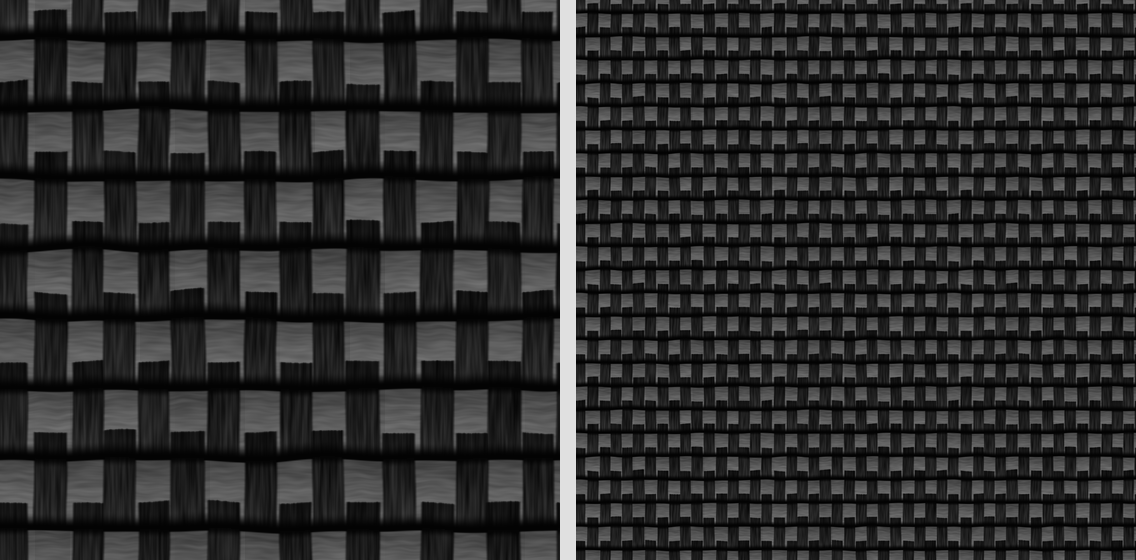
Left, the tile; right, the same tile 3 across and 3 down.
Write a WebGL 1 fragment shader that draws this texture.

```glsl
precision highp float;

// Plain weave of flat fibrous bands: dark upright straps pass over and under
// pale crosswise bands, with a black crease below each row. Built from a jittered
// checkerboard grid, with stretched wrapping gradient noise for the fibres.

uniform vec2 u_resolution;

#define COLUMNS 16.0
#define ROWS 8.0
#define GRID_SHIFT vec2(0.42, 0.552)
#define STRAP_HALF_WIDTH 0.455
#define STRAP_TOP 0.62
#define SWAY 0.065
#define ROW_WOBBLE 0.07
#define BAND_TONES vec2(0.27, 0.39)
#define STRAP_TONES vec2(0.07, 0.145)
#define CREASE_TONE 0.012

float hash(vec2 p) {
  vec3 q = fract(p.xyx * vec3(0.1031, 0.1030, 0.0973));
  q += dot(q, q.yzx + 33.33);
  return fract((q.x + q.y) * q.z);
}

float gradientDot(vec2 cell, vec2 offset, vec2 period) {
  float angle = 6.28318 * hash(mod(cell, period) + 7.0);
  return dot(vec2(cos(angle), sin(angle)), offset);
}

// Gradient noise that wraps after a whole number of cells
float noise(vec2 p, vec2 period) {
  vec2 i = floor(p);
  vec2 f = p - i;
  vec2 w = f * f * f * (f * (f * 6.0 - 15.0) + 10.0);
  vec2 e = vec2(1.0, 0.0);
  float low = mix(gradientDot(i, f, period), gradientDot(i + e.xy, f - e.xy, period), w.x);
  float high = mix(gradientDot(i + e.yx, f - e.yx, period), gradientDot(i + e.xx, f - e.xx, period), w.x);
  return mix(low, high, w.y);
}

float fibres(vec2 uv, vec2 count) {
  return noise(uv * count, count) + 0.7 * noise(uv * count * 2.0 + 0.37, count * 2.0);
}

float bandTone(vec2 uv, float v, vec2 cell) {
  float bend = 0.006 * noise(uv * vec2(24.0, 16.0), vec2(24.0, 16.0));
  float grain = fibres(uv + vec2(0.0, bend), vec2(14.0, 110.0));
  float tone = mix(BAND_TONES.x, BAND_TONES.y, smoothstep(0.0, STRAP_TOP, v));
  tone *= 1.0 + 0.24 * grain * (1.0 - 0.6 * v) + 0.1 * (hash(cell + 3.0) - 0.5);
  return tone * smoothstep(0.015, 0.05, v);
}

void main() {
  vec2 uv = gl_FragCoord.xy / u_resolution;
  vec2 grid = vec2(COLUMNS, ROWS);
  vec2 soft = 0.8 * grid / u_resolution + vec2(0.012, 0.005);

  // Grid position; v runs downward through each row
  float x = uv.x * COLUMNS;
  float y = (1.0 - uv.y) * ROWS - GRID_SHIFT.y;
  y += ROW_WOBBLE * noise(uv * vec2(7.0, 8.0), vec2(7.0, 8.0));
  float column = floor(x);
  float row = floor(y);
  float v = y - row;
  float wrappedRow = mod(row, ROWS);

  // Pale crosswise band
  float tone = bandTone(uv, v, vec2(mod(column, COLUMNS), wrappedRow));

  // Dark strap surface, shared by the neighbouring straps
  float grain = fibres(uv, vec2(130.0, 9.0));
  float patches = noise(uv * vec2(32.0, 12.0), vec2(32.0, 12.0));
  float topShade = mix(0.2, 1.0, smoothstep(0.0, 0.13, v));

  for (int n = -1; n <= 1; n++) {
    float index = column + float(n);
    float id = mod(index, COLUMNS);
    float under = 1.0 - mod(id + wrappedRow, 2.0);
    float jitter = hash(vec2(id, wrappedRow) + 11.0) - 0.5;

    // Strap edges: columns drift sideways and vary in width
    float center = index + GRID_SHIFT.x + SWAY * cos(6.28318 * 3.0 * (id - 2.0) / COLUMNS);
    center += 0.05 * (hash(vec2(id, 5.0)) - 0.5);
    center += 0.06 * noise(vec2(y, id + 0.5), grid.yx);
    float halfWidth = STRAP_HALF_WIDTH + 0.06 * (hash(vec2(id, 23.0)) - 0.5);
    float side = x - center;
    float edge = abs(side) - halfWidth;

    // Straps emerge at a slightly tilted, frayed line in alternate rows
    float start = STRAP_TOP + 0.03 * jitter + 0.05 * jitter * side + 0.008 * grain;
    float shown = mix(1.0, smoothstep(-soft.y, soft.y, v - start), under);
    float cover = shown * (1.0 - smoothstep(-soft.x, soft.x, edge));

    float along = mix(0.3 + 0.7 * v, 0.9 * (v - STRAP_TOP), under);
    float strap = mix(STRAP_TONES.x, STRAP_TONES.y, clamp(along, 0.0, 1.0));
    strap *= 1.0 + 0.75 * grain + 0.35 * patches + 0.3 * jitter;
    strap *= 1.0 - 0.35 * pow(min(abs(side) / halfWidth, 1.0), 6.0);
    strap *= mix(topShade, 1.0, under);

    // Contact shadow, then the strap itself
    tone *= 1.0 - 0.4 * shown * (1.0 - smoothstep(0.0, 0.07, edge));
    tone = mix(tone, max(strap, 0.02), cover);
  }

  // Soft crease where the row dips beneath the next one
  float crease = smoothstep(0.76, 0.97, v);
  tone = mix(tone, CREASE_TONE, crease);
  gl_FragColor = vec4(vec3(max(tone, CREASE_TONE)), 1.0);
}
```
